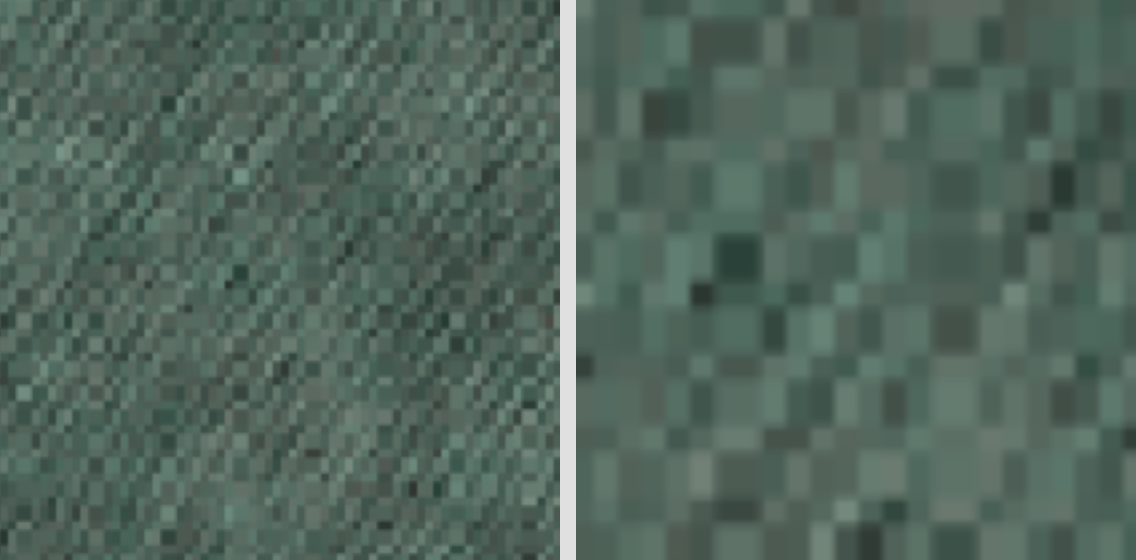
Left: the whole. Right: its middle third, enlarged.
Give the GLSL for this texture, as a WebGL 1 fragment shader.

```glsl
precision highp float;
uniform vec2 u_resolution;

const float UNITS = 69.8;               // small cells across the canvas
const vec2 PERIOD = vec2(9.0, 3.0);     // one double-width cell per period
const vec2 OFFSET = vec2(7.0, 0.0);     // shifts the first double column
const vec2 ALONG = vec2(0.6, -0.8);     // direction of the streaks, y down
const vec2 ACROSS = vec2(0.8, 0.6);
const float EDGE = 0.27;                // softness of cell borders

float hash(vec2 p) {
  vec3 q = fract(vec3(p.xyx) * 0.1031);
  q += dot(q, q.yzx + 33.33);
  return fract((q.x + q.y) * q.z);
}

float valueNoise(vec2 p) {
  vec2 i = floor(p);
  vec2 f = fract(p);
  f = f * f * (3.0 - 2.0 * f);
  float low = mix(hash(i), hash(i + vec2(1.0, 0.0)), f.x);
  float high = mix(hash(i + vec2(0.0, 1.0)), hash(i + 1.0), f.x);
  return mix(low, high, f.y);
}

// Position in units to continuous cell index, with the double cells counted once
vec2 toIndex(vec2 p) {
  vec2 f = mod(p, PERIOD);
  vec2 inside = mix(f * 0.5, f - 1.0, step(2.0, f));
  return floor(p / PERIOD) * (PERIOD - 1.0) + inside;
}

// Centre of a cell, in units
vec2 cellCentre(vec2 index) {
  vec2 group = floor((index + 0.5) / (PERIOD - 1.0));
  vec2 f = index - group * (PERIOD - 1.0);
  return group * PERIOD + mix(vec2(1.0), f + 1.5, step(0.5, f));
}

// Diagonal streaks: a wavering ripple of uneven strength over stretched noise
float streaks(vec2 p) {
  float waver = 5.0 * valueNoise(p * 0.075 + 80.0);
  float strength = mix(0.45, 1.25, valueNoise(p * 0.16 + 450.0));
  float ripple = strength * sin(dot(p, ACROSS) * 2.15 + waver);
  vec2 stretched = vec2(dot(p, ACROSS) * 0.8, dot(p, ALONG) * 0.17);
  float fibre = valueNoise(stretched + 200.0) - 0.5;
  return 0.064 * ripple + 0.13 * fibre;
}

vec3 cellColor(vec2 index) {
  vec2 p = cellCentre(index);
  float grain = hash(index + 300.0) - 0.5;
  float cloud = valueNoise(p * 0.1 + 40.0) - 0.5;
  float speck = smoothstep(0.975, 1.0, hash(index + 510.0));
  float glint = smoothstep(0.985, 1.0, hash(index + 730.0));

  float light = 0.393 + streaks(p) + 0.095 * grain + 0.085 * cloud;
  light += 0.08 * glint - 0.11 * speck;
  light = clamp(light, 0.22, 0.58);

  // Tint drifts between teal and warm grey
  float tint = 0.045 * (hash(index + 920.0) - 0.5)
             + 0.035 * (valueNoise(p * 0.17 + 600.0) - 0.5);
  float warmth = tint + 0.035 * speck;
  vec3 green = vec3(light * 0.93 - 0.053, light, light * 0.94 - 0.016);
  return green + warmth * vec3(0.75, -0.25, -0.1);
}

void main() {
  vec2 uv = gl_FragCoord.xy / u_resolution;
  vec2 p = vec2(uv.x, 1.0 - uv.y) * UNITS + OFFSET;
  vec2 index = toIndex(p) - 0.5;
  vec2 cell = floor(index);
  vec2 blend = smoothstep(0.5 - EDGE, 0.5 + EDGE, fract(index));

  // Blend the four nearest cells across their borders
  vec3 upper = mix(cellColor(cell), cellColor(cell + vec2(1.0, 0.0)), blend.x);
  vec3 lower = mix(cellColor(cell + vec2(0.0, 1.0)), cellColor(cell + 1.0), blend.x);
  gl_FragColor = vec4(mix(upper, lower, blend.y), 1.0);
}
```
